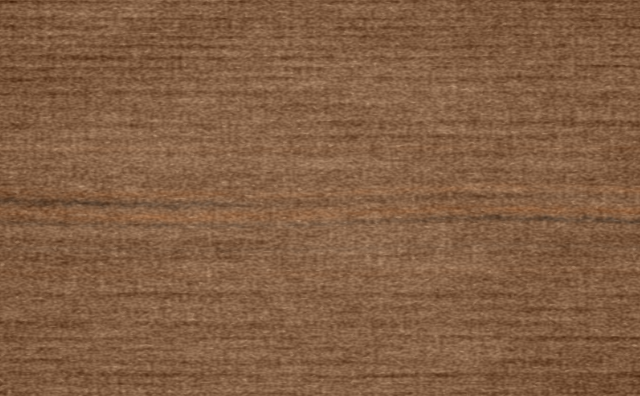
A Shadertoy shader for this texture:

```glsl
const vec3 WOOD = vec3(0.534, 0.394, 0.285);
const vec3 TONE_TINT = vec3(1.0, 1.0, 0.95);
const vec3 ORANGE_SHIFT = vec3(0.05, 0.005, -0.025);
const vec3 STREAK_GREY = vec3(0.34, 0.262, 0.2);
const float CENTRE_Y = 0.465;       // heart of the board
const float RING_DENSITY = 19.0;    // rings per unit at the heart
const float RING_CROWDING = 38.0;   // extra rings toward both edges
const float RING_DEPTH = 0.1;
const float FIBRE_DEPTH = 0.055;
const float GRAIN_DEPTH = 0.12;
const float FLECK_LIGHT = 0.08;
const float WEAVE_DEPTH = 0.045;
const float BROAD_DEPTH = 0.05;
const float VIGNETTE = 0.065;

float hash(ivec2 cell) {
    uvec2 q = uvec2(cell) * uvec2(1597334673u, 3812015801u);
    uint n = (q.x ^ q.y) * 1597334673u;
    n = (n ^ (n >> 15)) * 2246822519u;
    n ^= n >> 13;
    return float(n >> 8) / 16777216.0;
}

float cornerSlope(ivec2 cell, vec2 offset) {
    float angle = 6.28318 * hash(cell);
    return dot(vec2(cos(angle), sin(angle)), offset);
}

float gradientNoise(vec2 p) {
    ivec2 i = ivec2(floor(p));
    vec2 f = fract(p);
    vec2 u = f * f * f * (f * (f * 6.0 - 15.0) + 10.0);
    float low = mix(cornerSlope(i, f),
                    cornerSlope(i + ivec2(1, 0), f - vec2(1, 0)), u.x);
    float high = mix(cornerSlope(i + ivec2(0, 1), f - vec2(0, 1)),
                     cornerSlope(i + ivec2(1, 1), f - vec2(1, 1)), u.x);
    return mix(low, high, u.y);
}

// Thin dark late-wood lines, crowded near the top and bottom
float ringLines(vec2 p) {
    float d = p.y - CENTRE_Y;
    float phase = RING_DENSITY * d + RING_CROWDING * d * d * d;
    phase += 0.5 * gradientNoise(vec2(p.x * 0.6, p.y * 14.0));
    float ring = floor(phase);
    float x = fract(phase);
    float outer = smoothstep(0.1, 0.42, abs(d));
    float shade = smoothstep(0.1, 0.75, x) * (1.0 - smoothstep(0.8, 1.0, x));
    float line = smoothstep(0.35, 0.75, x) * (1.0 - smoothstep(0.8, 1.0, x));
    float weight = 0.35 + 0.75 * hash(ivec2(int(ring), 71));
    float broken = 0.65 + 1.1 * gradientNoise(vec2(p.x * 4.0, ring * 3.37 + 0.5));
    broken += 1.0 * gradientNoise(vec2(p.x * 19.0, ring * 5.71 + 0.5));
    return (0.25 * shade + line * max(broken, 0.0) * mix(0.2, 0.85, outer)) * weight;
}

// Soft horizontal band around a given height
float band(float y, float height, float halfWidth) {
    float d = (y - height) / halfWidth;
    return exp(-d * d);
}

void mainImage(out vec4 fragColor, in vec2 fragCoord) {
    vec2 p = fragCoord / iResolution.y;
    vec2 uv = fragCoord / iResolution.xy;

    // Gentle waviness of the growth direction
    float bend = -0.01 * sin(3.6 * p.x);
    vec2 w = p;
    w.y -= bend * band(p.y, CENTRE_Y, 0.14);
    w.y += 0.004 * gradientNoise(p * vec2(2.0, 4.0));

    // Rings and short broken fibres
    float tone = 0.018 - RING_DEPTH * ringLines(w);
    tone += FIBRE_DEPTH * gradientNoise(w * vec2(3.0, 44.0));
    tone += FIBRE_DEPTH * gradientNoise(w * vec2(13.0, 70.0) + 31.0);
    tone += FIBRE_DEPTH * gradientNoise(w * vec2(22.0, 115.0) + 13.0);
    tone += BROAD_DEPTH * gradientNoise(p * vec2(2.0, 7.0) + 5.0);

    // Short grain, cross weave and pale flecks
    float grain = gradientNoise(p * vec2(97.0, 167.0) + 11.3);
    grain += 0.65 * gradientNoise(p * vec2(58.0, 108.0) + 47.7);
    tone += GRAIN_DEPTH * grain;
    tone += WEAVE_DEPTH * gradientNoise(p * vec2(71.0, 12.0) + 3.1);
    float fleck = gradientNoise(p * vec2(52.0, 127.0) + 83.2);
    tone += FLECK_LIGHT * smoothstep(0.3, 0.55, fleck);

    // Darker rim
    vec2 c = 2.0 * uv - 1.0;
    tone -= VIGNETTE * dot(c * c, vec2(0.7, 0.35));
    vec3 color = WOOD + tone * TONE_TINT;

    // Faint patchy orange bands beside the heart
    float patches = 0.6 + 0.9 * gradientNoise(w * vec2(6.0, 45.0) + 19.0);
    patches += 0.7 * gradientNoise(w * vec2(28.0, 90.0) + 61.0);
    float orange = band(w.y, 0.462, 0.013) + 0.8 * band(w.y, 0.517, 0.01);
    orange += 0.3 * band(w.y, 0.625, 0.008) + 0.3 * band(w.y, 0.31, 0.01);
    color += ORANGE_SHIFT * orange * max(patches, 0.0);

    // Two ragged grey streaks, each fading along its length
    float ragged = w.y + 0.009 * gradientNoise(p * vec2(50.0, 14.0));
    float upperFade = mix(0.6, 0.13, smoothstep(0.4, 0.75, p.x));
    float lowerFade = mix(0.36, 0.75, smoothstep(1.05, 1.35, p.x));
    float streak = upperFade * band(ragged, 0.492, 0.009);
    streak += lowerFade * band(ragged, 0.437, 0.007);
    streak += 0.18 * band(ragged, 0.372, 0.008);
    streak *= 0.85 + 1.0 * gradientNoise(p * vec2(22.0, 50.0) + 7.0);
    color = mix(color, STREAK_GREY + 0.8 * tone, clamp(streak, 0.0, 0.8));

    fragColor = vec4(clamp(color, 0.0, 1.0), 1.0);
}
```
